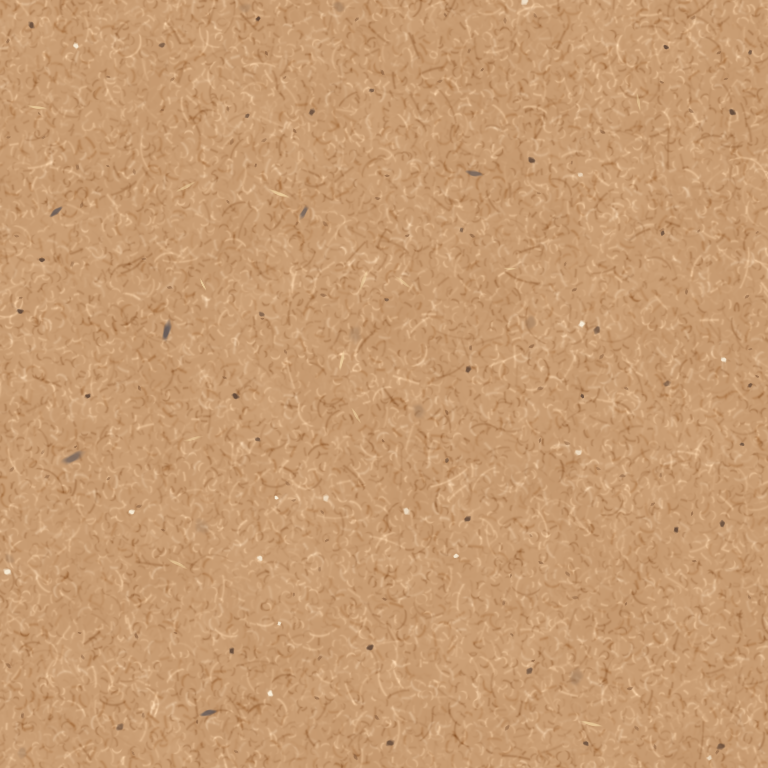
Reproduce this texture procedurally as a three.js fragment shader.

```glsl
// Brown kraft paper: layers of short, soft, crossing fibres scattered in cells
// over a faint mottle of layered sines, with sparse dark specks, slate flecks,
// pale slivers and white dots on top.
varying vec2 vUv;

vec3 hash3(vec2 p) {
  vec3 q = fract(p.xyx * vec3(0.1031, 0.1030, 0.0973));
  q += dot(q, q.yxz + 33.33);
  return fract((q.xxy + q.yzz) * q.zyx);
}

vec2 turn(vec2 p, float angle) {
  float c = cos(angle), s = sin(angle);
  return vec2(c * p.x + s * p.y, c * p.y - s * p.x);
}

// Signed sum of light and dark bent fibres; sizes are in cells.
float fibres(vec2 uv, float cells, float halfLength, float width, float seed) {
  vec2 p = uv * cells, cell = floor(p);
  float sum = 0.0;
  for (int j = -1; j <= 1; j++) {
    for (int i = -1; i <= 1; i++) {
      vec2 id = cell + vec2(float(i), float(j));
      vec3 place = hash3(id + seed);
      vec3 look = hash3(id + seed + 57.0);
      float lean = 2.0 * look.x - 1.0;
      float angle = 1.5708 * (1.0 + lean * (0.75 + 0.25 * lean * lean));
      vec2 q = turn(p - id - place.xy, angle);
      q.y += (look.z - 0.5) * q.x * q.x / halfLength;
      q.x = max(abs(q.x) - halfLength * (0.4 + 0.6 * place.z), 0.0);
      float strength = 2.0 * look.y - 1.0;
      sum += strength * abs(strength) * exp(-dot(q, q) / (width * width));
    }
  }
  return sum;
}

// Coverage of rare ragged ellipses, at most one in each cell.
float flecks(vec2 uv, float cells, float chance, vec2 halfSize, float seed) {
  vec2 p = uv * cells, id = floor(p);
  vec3 place = hash3(id + seed);
  vec3 look = hash3(id + seed + 31.0);
  vec2 centre = 0.25 + 0.5 * place.xy;
  vec2 q = turn(p - id - centre, 6.2832 * look.x) / cells;
  q /= halfSize * (0.55 + 0.45 * look.y);
  float ragged = 0.13 * sin(q.x * 4.0 + look.z * 9.0) * sin(q.y * 3.0 + look.x * 7.0);
  float cover = 1.0 - smoothstep(0.45, 1.3, length(q) + ragged);
  return cover * step(place.z, chance) * (0.6 + 0.4 * look.z);
}

// Broad, weak unevenness of the pulp.
float mottle(vec2 p) {
  float sum = 0.0;
  for (int i = 0; i < 6; i++) {
    float k = float(i);
    vec2 q = turn(p, 2.4 * k + 0.4) * (14.0 + 9.0 * k);
    sum += sin(q.x + 2.0 * sin(q.y * 0.6 + k));
  }
  return sum;
}

void main() {
  // Fibre tone, from fine grain to long hairs
  float fine = fibres(vUv, 125.0, 0.6, 0.22, 3.0);
  float medium = fibres(turn(vUv, 0.3) + 2.0, 78.0, 0.65, 0.17, 17.0);
  float strands = fibres(turn(vUv, -0.2) + 2.0, 40.0, 0.7, 0.075, 41.0);
  float hairs = fibres(vUv, 15.0, 0.4, 0.025, 83.0);
  float tone = 0.095 * fine + 0.08 * medium + 0.1 * strands + 0.09 * hairs;
  tone += 0.0035 * mottle(vUv);

  vec3 paper = vec3(0.785, 0.612, 0.447);
  vec3 color = paper + tone * vec3(0.92, 1.04, 1.05);
  color += 0.016 * medium * vec3(-0.6, 0.1, 0.8);

  // Brown bark dust and dark specks
  float dust = flecks(vUv, 25.0, 0.2, vec2(0.0045, 0.0024), 7.0);
  float specks = flecks(vUv, 11.0, 0.3, vec2(0.0055, 0.004), 19.0);
  color = mix(color, vec3(0.50, 0.34, 0.22), 0.6 * dust);
  color = mix(color, vec3(0.33, 0.24, 0.19), 0.85 * specks);

  // Larger slate flecks and faint grey smudges
  float slate = flecks(vUv, 6.0, 0.13, vec2(0.016, 0.0055), 29.0);
  float smudges = flecks(vUv + 0.07, 7.0, 0.2, vec2(0.012, 0.009), 47.0);
  color = mix(color, vec3(0.33, 0.31, 0.33), 0.9 * slate);
  color = mix(color, vec3(0.55, 0.43, 0.33), 0.45 * smudges);

  // Pale slivers and white dots
  float slivers = flecks(vUv, 10.0, 0.14, vec2(0.013, 0.0022), 61.0);
  float dots = flecks(vUv + 0.03, 12.0, 0.12, vec2(0.0052, 0.0042), 71.0);
  color = mix(color, vec3(0.95, 0.84, 0.64), 0.8 * slivers);
  color = mix(color, vec3(0.99, 0.95, 0.87), dots);

  gl_FragColor = vec4(color, 1.0);
}
```
